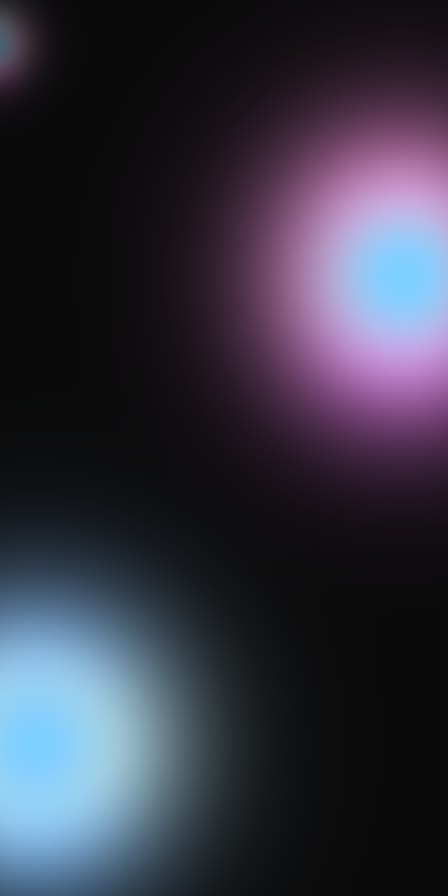
Reproduce this background procedurally as a Shadertoy shader.

```glsl
// Soft pink and blue orbs of light glowing on a near-black background.

// Lengths are in canvas widths, with the origin at the lower left.
const vec3 BACKGROUND = vec3(0.039, 0.039, 0.040);
const vec3 CORE_SKY = vec3(0.45, 0.78, 1.0);
const float HALO_RADIUS = 0.31;
const float PALE_RADIUS = 0.20;
const float CORE_RADIUS = 0.125;

struct Orb {
    vec2 center;
    float size;
    float gain;
    vec3 sideHue;   // halo to the left and right
    vec3 aboveHue;  // halo over the orb
    vec3 belowHue;  // halo under the orb
    vec3 paleHue;   // ring between halo and core
};

const int ORB_COUNT = 3;
const Orb ORBS[ORB_COUNT] = Orb[ORB_COUNT](
    Orb(vec2(0.898, 1.383), 1.0, 1.0,
        vec3(0.96, 0.50, 0.86), vec3(1.22, 0.62, 1.06),
        vec3(1.18, 0.54, 1.18), vec3(0.68, 0.73, 0.78)),
    Orb(vec2(0.078, 0.339), 1.0, 1.0,
        vec3(0.82, 1.02, 1.12), vec3(0.66, 0.96, 1.30),
        vec3(0.64, 1.00, 1.38), vec3(0.61, 0.75, 0.76)),
    Orb(vec2(-0.021, 1.901), 0.30, 0.45,
        vec3(0.90, 0.58, 0.82), vec3(0.72, 0.74, 0.80),
        vec3(1.05, 0.50, 0.95), vec3(0.66, 0.70, 0.74))
);

float gaussian(float distance, float radius) {
    float t = distance / radius;
    return exp(-t * t);
}

// Halo, pale ring and sky core, blended from the outside in.
vec3 orbLight(Orb orb, vec2 point) {
    vec2 offset = (point - orb.center) / orb.size;
    float r = length(offset);
    float slope = offset.y / max(r, 1e-4);

    vec3 verticalHue = slope > 0.0 ? orb.aboveHue : orb.belowHue;
    vec3 haloHue = mix(orb.sideHue, verticalHue, slope * slope);

    vec3 light = haloHue * gaussian(r, HALO_RADIUS);
    light = mix(light, orb.paleHue, gaussian(r, PALE_RADIUS));
    light = mix(light, CORE_SKY, gaussian(r, CORE_RADIUS));
    return light * orb.gain;
}

void mainImage(out vec4 fragColor, in vec2 fragCoord) {
    vec2 point = fragCoord / iResolution.x;
    vec3 color = BACKGROUND;
    for (int i = 0; i < ORB_COUNT; i++) {
        color += orbLight(ORBS[i], point);
    }
    fragColor = vec4(clamp(color, 0.0, 1.0), 1.0);
}
```
